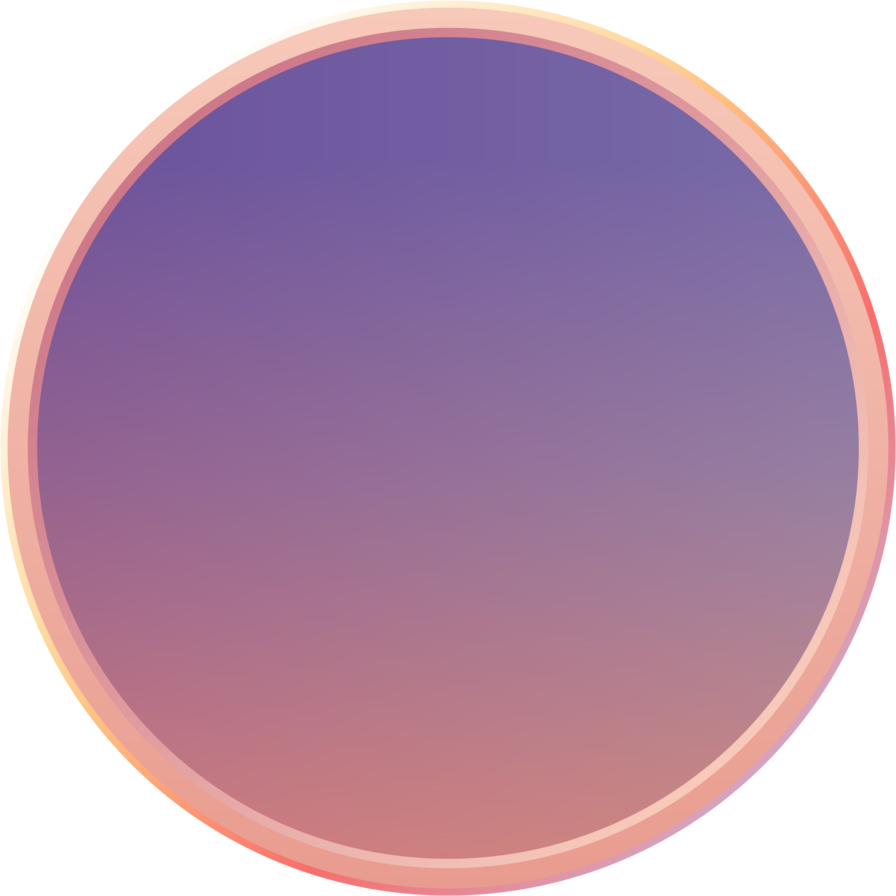
Reproduce this background procedurally as a three.js fragment shader.

```glsl
// A dusk-coloured disc framed by three bevelled rings on white.
varying vec2 vUv;

// Radii of the nested circles, in canvas units
const vec2 CENTER = vec2(0.5);
const float RIM_RADIUS = 0.4995;
const float BAND_RADIUS = 0.4915;
const float BEVEL_RADIUS = 0.469;
const float DISC_RADIUS = 0.4585;
const float EDGE = 0.001;

const vec3 PAPER = vec3(1.0);

// Disc: one vertical ramp per side, blended across
const float SKY_LOW = 0.05;
const float SKY_MID = 0.45;
const float SKY_TOP = 0.82;
const vec3 LEFT_TOP = vec3(0.42, 0.32, 0.61);
const vec3 LEFT_MID = vec3(0.59, 0.39, 0.56);
const vec3 LEFT_LOW = vec3(0.80, 0.47, 0.49);
const vec3 RIGHT_TOP = vec3(0.47, 0.42, 0.66);
const vec3 RIGHT_MID = vec3(0.60, 0.50, 0.63);
const vec3 RIGHT_LOW = vec3(0.81, 0.54, 0.51);

// Outer rim, from upper left to lower right
const vec3 CREAM = vec3(1.0, 0.94, 0.84);
const vec3 SAND = vec3(1.0, 0.86, 0.64);
const vec3 ORANGE = vec3(1.0, 0.75, 0.50);
const vec3 CORAL = vec3(0.97, 0.43, 0.42);
const vec3 MAUVE = vec3(0.83, 0.65, 0.76);

// Wide band and inner bevel
const vec3 BAND_TOP = vec3(0.97, 0.79, 0.73);
const vec3 BAND_LOW = vec3(0.91, 0.61, 0.56);
const vec3 BEVEL_SHADE = vec3(0.80, 0.46, 0.53);
const vec3 BEVEL_MID = vec3(0.87, 0.60, 0.62);
const vec3 BEVEL_LIGHT = vec3(0.97, 0.79, 0.73);

// Linear position of x between a and b, clamped to 0..1
float ramp(float a, float b, float x) {
  return clamp((x - a) / (b - a), 0.0, 1.0);
}

// Smooth coverage of a circle
float circle(float dist, float radius) {
  return 1.0 - smoothstep(radius - EDGE, radius + EDGE, dist);
}

vec3 skyRamp(vec3 low, vec3 mid, vec3 top, float y) {
  vec3 color = mix(low, mid, ramp(SKY_LOW, SKY_MID, y));
  return mix(color, top, ramp(SKY_MID, SKY_TOP, y));
}

vec3 discColor(vec2 p) {
  vec3 left = skyRamp(LEFT_LOW, LEFT_MID, LEFT_TOP, p.y);
  vec3 right = skyRamp(RIGHT_LOW, RIGHT_MID, RIGHT_TOP, p.y);
  return mix(left, right, ramp(0.05, 0.95, p.x));
}

vec3 rimColor(float diagonal) {
  vec3 color = mix(PAPER, CREAM, ramp(0.15, 0.25, diagonal));
  color = mix(color, SAND, ramp(0.25, 0.37, diagonal));
  color = mix(color, ORANGE, ramp(0.37, 0.46, diagonal));
  color = mix(color, CORAL, ramp(0.46, 0.66, diagonal));
  return mix(color, MAUVE, ramp(0.66, 0.86, diagonal));
}

vec3 bevelColor(float diagonal) {
  vec3 color = mix(BEVEL_SHADE, BEVEL_MID, ramp(0.15, 0.46, diagonal));
  return mix(color, BEVEL_LIGHT, ramp(0.46, 0.82, diagonal));
}

void main() {
  float dist = distance(vUv, CENTER);
  // 0 at the upper left corner, 1 at the lower right
  float diagonal = 0.5 * (vUv.x + 1.0 - vUv.y);

  // Layers from the outside in
  vec3 color = PAPER;
  color = mix(color, rimColor(diagonal), circle(dist, RIM_RADIUS));
  color = mix(color, mix(BAND_LOW, BAND_TOP, vUv.y), circle(dist, BAND_RADIUS));
  color = mix(color, bevelColor(diagonal), circle(dist, BEVEL_RADIUS));
  color = mix(color, discColor(vUv), circle(dist, DISC_RADIUS));

  gl_FragColor = vec4(color, 1.0);
}
```
